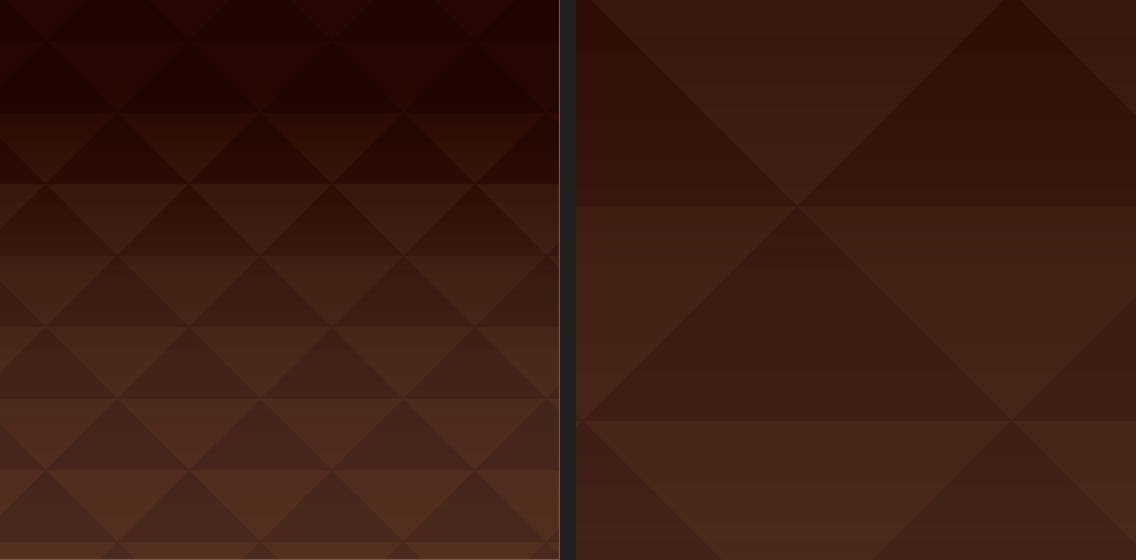
Left: the whole. Right: its middle third, enlarged.
This background is drawn by a Shadertoy shader. Its source:

```glsl
// Rows of dark triangles on a lighter ground, staggered by half a period per row.
// Both tones follow their own vertical gradient, from near black at the top
// to warm brown below, with faint horizontal banding and a thin pale border.

#define ROW_HEIGHT 0.1277   // triangle height, also half its base
#define ROW_TOP 0.2005      // top of row zero, measured downward
#define APEX_X 0.2096       // an apex in row zero
#define BANDS 110.0         // faint stripes over the height
#define BAND_STRENGTH 0.005
#define BORDER_WIDTH 0.0022
#define BORDER_COLOR vec3(0.46, 0.34, 0.29)

const int STOPS = 7;

// Evenly spaced gradient stops from top to bottom, in 0..255
const vec3 GROUND[STOPS] = vec3[STOPS](
    vec3(38, 6, 0), vec3(38, 6, 0), vec3(56, 22, 12), vec3(67, 34, 22),
    vec3(75, 41, 27), vec3(80, 45, 30), vec3(83, 47, 32));
const vec3 TRIANGLE[STOPS] = vec3[STOPS](
    vec3(32, 4, 0), vec3(32, 5, 0), vec3(45, 12, 4), vec3(59, 27, 17),
    vec3(66, 35, 24), vec3(70, 38, 28), vec3(73, 41, 30));

float hash(float n) {
    return fract(sin(n * 12.9898) * 43758.5453);
}

vec3 gradient(vec3 stops[STOPS], float t) {
    float s = clamp(t, 0.0, 1.0) * float(STOPS - 1);
    vec3 color = stops[0];
    for (int i = 1; i < STOPS; i++)
        color = mix(color, stops[i], clamp(s - float(i - 1), 0.0, 1.0));
    return color / 255.0;
}

// Coverage of the upright triangles; down is measured from the top
float triangleMask(float x, float down, float px) {
    float v = (down - ROW_TOP) / ROW_HEIGHT;
    float row = floor(v);
    float depth = v - row;
    float cell = (x - APEX_X) / (2.0 * ROW_HEIGHT) - 0.5 * row;
    float fromApex = 2.0 * abs(fract(cell + 0.5) - 0.5);
    float slant = (depth - fromApex) * ROW_HEIGHT * 0.7071;
    float sides = smoothstep(-0.7 * px, 0.7 * px, slant);
    float baseAbove = 1.0 - smoothstep(0.0, px, depth * ROW_HEIGHT);
    return max(sides, baseAbove);
}

void mainImage(out vec4 fragColor, in vec2 fragCoord) {
    vec2 uv = fragCoord / iResolution.xy;
    float px = 1.0 / iResolution.y;
    float down = 1.0 - uv.y;

    // Two gradients joined by the triangle pattern
    float mask = triangleMask(uv.x, down, px);
    vec3 color = mix(gradient(GROUND, down), gradient(TRIANGLE, down), mask);

    // Faint stripes, weaker in the darkest part
    float band = hash(floor(down * BANDS)) - 0.5;
    color += band * BAND_STRENGTH * smoothstep(0.05, 0.4, down);

    // Pale hairline along the right and lower edges
    float edge = min(1.0 - uv.x, uv.y);
    float border = 1.0 - smoothstep(BORDER_WIDTH - 0.5 * px, BORDER_WIDTH + 0.5 * px, edge);
    color = mix(color, BORDER_COLOR, border);

    fragColor = vec4(max(color, 0.0), 1.0);
}
```
